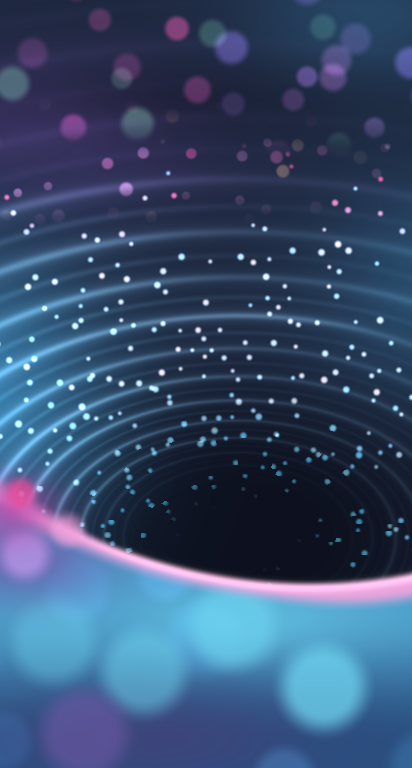
Reproduce this background procedurally as a WebGL 2 fragment shader.

```glsl
#version 300 es
precision highp float;
// A glittering funnel: log-spaced elliptical rings sink into a dark hole, with
// sparks placed in ring cells, coloured bokeh above, a pink rim across the
// front and large soft cyan discs below. Lengths are in canvas heights.
uniform vec2 u_resolution;
out vec4 outColor;

#define CENTER vec2(0.31, 0.30)
#define STRETCH 1.58
#define RING_STEP 0.16
#define RING_SHIFT 1.26
#define SPARK_DENSITY 0.36
#define SPARK_SIZE 0.0030
#define RIM_LOW vec2(0.404, 0.236)
#define RIM_CURVE 0.73

const vec3 NAVY = vec3(0.11, 0.15, 0.24);
const vec3 BLUE = vec3(0.22, 0.50, 0.68);
const vec3 CYAN = vec3(0.43, 0.83, 0.94);
const vec3 PURPLE = vec3(0.36, 0.25, 0.55);
const vec3 PINK = vec3(0.85, 0.20, 0.45);
const vec3 ROSE = vec3(0.97, 0.64, 0.87);

float hash(vec2 p) {
  p = fract(p * vec2(123.34, 345.45));
  p += dot(p, p + 34.35);
  return fract(p.x * p.y);
}

float glow(vec2 p, vec2 center, vec2 size) {
  vec2 d = (p - center) / size;
  return exp(-dot(d, d));
}

float disc(float d, float radius, float soft) {
  return 1.0 - smoothstep(radius - soft, radius + soft, d);
}

// Jittered discs, tinted from a to b with occasional c
vec3 bokeh(vec2 p, float cell, float radius, float density, vec3 a, vec3 b, vec3 c) {
  vec3 light = vec3(0.0);
  vec2 base = floor(p / cell);
  for (int j = -1; j <= 1; j++)
  for (int i = -1; i <= 1; i++) {
    vec2 id = base + vec2(i, j);
    float h = hash(id + 3.7);
    vec2 spot = (id + vec2(hash(id + 11.3), hash(id + 27.9))) * cell;
    float size = radius * mix(0.65, 1.1, hash(id + 41.1));
    vec3 tint = mix(mix(a, b, hash(id + 5.2)), c, step(0.82, hash(id + 63.5)));
    light += tint * step(h, density) * mix(0.4, 1.0, h / density)
           * disc(length(p - spot), size, size * 0.3);
  }
  return light;
}

// Sparks sit in cells of angle and ring phase, thinning out with depth
vec3 sparks(vec2 p, float angle, float phase) {
  vec3 light = vec3(0.0);
  vec2 grid = vec2(14.0, 2.0);
  for (int k = 0; k < 2; k++) {
    float seed = 17.3 * float(k);
    vec2 id = floor(vec2(angle, phase) * grid + 0.5 * float(k));
    vec2 jitter = 0.25 + 0.5 * vec2(hash(id + seed + 2.1), hash(id + seed + 8.6));
    vec2 at = (id + jitter - 0.5 * float(k)) / grid;
    float r = exp((at.y - RING_SHIFT) * RING_STEP);
    vec2 spot = CENTER + r * vec2(STRETCH * sin(at.x), cos(at.x));
    float h = hash(id + seed + 31.7);
    float density = SPARK_DENSITY * smoothstep(0.02, 0.34, r);
    float size = SPARK_SIZE * mix(0.7, 1.4, hash(id + seed + 50.2));
    vec3 tint = mix(vec3(0.60, 0.86, 0.98), vec3(0.98, 0.85, 0.82), hash(id + seed + 71.0));
    tint = mix(tint, PINK * 1.1, step(0.35, h / SPARK_DENSITY) * smoothstep(0.67, 0.77, spot.y));
    tint *= mix(vec3(0.2, 0.5, 0.55), vec3(0.9), smoothstep(0.08, 0.24, r));
    light += tint * step(h, density) * disc(length(p - spot), size, 0.0024);
  }
  return light;
}

vec3 funnel(vec2 p) {
  vec2 q = (p - CENTER) / vec2(STRETCH, 1.0);
  float r = max(length(q), 0.002);
  float angle = atan(q.x, q.y);
  float phase = log(r) / RING_STEP + RING_SHIFT;
  // Wall shading
  vec3 col = mix(vec3(0.05, 0.065, 0.12), NAVY, smoothstep(0.06, 0.30, r));
  col = mix(col, BLUE, 0.95 * glow(p, vec2(-0.03, 0.47), vec2(0.16, 0.19)));
  col = mix(col, BLUE, 0.42 * glow(p, vec2(0.57, 0.63), vec2(0.15, 0.14)));
  col = mix(col, PURPLE, 0.42 * glow(p, vec2(0.06, 0.83), vec2(0.22, 0.10)));
  col = mix(col, BLUE, 0.35 * glow(p, vec2(0.48, 0.98), vec2(0.16, 0.09)));
  col *= 1.0 - 0.25 * glow(p, vec2(0.24, 0.87), vec2(0.2, 0.05));
  // Main rings, then fainter lines halfway between
  float f = fract(phase) - 0.5;
  float g = fract(phase * 2.0 + 0.5) - 0.5;
  float strength = mix(0.5, 1.0, hash(vec2(floor(phase), 4.0)));
  float line = strength * (0.8 * exp(-f * f * 110.0) + 0.45 * exp(-f * f * 14.0))
             + 0.35 * exp(-g * g * 50.0);
  float side = 0.22 + 0.55 * exp(-pow((p.x - 0.06) / 0.19, 2.0));
  side += 0.35 * glow(p, vec2(0.34, 0.59), vec2(0.16, 0.03));
  vec3 ringTint = mix(vec3(0.46, 0.64, 0.73), vec3(0.52, 0.40, 0.66), smoothstep(0.68, 0.80, p.y));
  float fade = smoothstep(0.07, 0.18, r) * (1.0 - 0.85 * smoothstep(0.43, 0.54, r));
  col += ringTint * line * side * fade * 0.55;
  col += sparks(p, angle, phase) * smoothstep(0.04, 0.09, r) * smoothstep(0.83, 0.76, p.y);
  // Coloured lights at the top
  vec3 warm = mix(PINK, vec3(0.18, 0.50, 0.75), smoothstep(0.30, 0.56, p.x) * 0.6);
  col += bokeh(p + 0.31, 0.055, 0.020, 0.58, warm, PURPLE, vec3(0.30, 0.52, 0.36))
       * 0.55 * smoothstep(0.79, 0.86, p.y);
  col += bokeh(p + 5.0, 0.036, 0.008, 0.55, PINK, ROSE, vec3(0.85, 0.60, 0.35))
       * 0.85 * glow(p, vec2(0.14, 0.785), vec2(0.26, 0.045));
  return col;
}

vec3 foreground(vec2 p) {
  vec3 col = mix(vec3(0.16, 0.31, 0.50), vec3(0.30, 0.62, 0.79), smoothstep(0.03, 0.21, p.y));
  col = mix(col, vec3(0.25, 0.26, 0.48), 0.8 * glow(p, vec2(0.20, 0.04), vec2(0.20, 0.07)));
  col = mix(col, CYAN, 0.5 * glow(p, vec2(0.32, 0.19), vec2(0.16, 0.05)));
  col += bokeh(p + 2.0, 0.11, 0.045, 0.5, BLUE, PURPLE, CYAN) * 0.16;
  // Row of large discs, brighter to the right
  for (int i = 0; i < 4; i++) {
    float n = float(i);
    float turn = 1.0 - 2.0 * mod(n, 2.0);
    vec2 spot = vec2(0.07 + 0.117 * n, 0.15 + turn * (0.015 + 0.01 * n));
    float d = length(p - spot);
    col = mix(col, CYAN, (0.40 + 0.12 * n) * disc(d, 0.053, 0.018));
  }
  // Violet disc and dark fringe at the lower left
  col = mix(col, vec3(0.43, 0.35, 0.65), 0.6 * disc(length(p - vec2(0.11, 0.045)), 0.055, 0.018));
  col = mix(col, vec3(0.42, 0.36, 0.66), 0.8 * glow(p, vec2(0.03, 0.27), vec2(0.11, 0.05)));
  return mix(col, vec3(0.72, 0.60, 0.92), 0.8 * disc(length(p - vec2(0.032, 0.278)), 0.03, 0.014));
}

void main() {
  vec2 p = gl_FragCoord.xy / u_resolution.y;
  float dx = p.x - RIM_LOW.x;
  float slope = 2.0 * RIM_CURVE * dx;
  float rim = (p.y - RIM_LOW.y - RIM_CURVE * dx * dx) / sqrt(1.0 + slope * slope);
  float blur = mix(0.024, 0.006, smoothstep(0.0, 0.16, p.x));
  vec3 col = mix(foreground(p), funnel(p), smoothstep(-blur, blur, rim));
  // Pink rim with a pale upper edge, wider to the right
  float width = 0.008 + 0.014 * smoothstep(0.28, 0.53, p.x);
  float band = smoothstep(-width - 0.016, -width + 0.008, rim) * smoothstep(blur + 0.004, -0.003, rim);
  col = mix(col, ROSE, 0.9 * band);
  col += vec3(0.20, 0.18, 0.14) * exp(-pow(rim / 0.007, 2.0)) * smoothstep(0.05, 0.2, p.x);
  // Magenta haze and a soft bead where the rim meets the left edge
  col = mix(col, vec3(0.75, 0.27, 0.66), 0.75 * glow(p, vec2(0.015, 0.335), vec2(0.055, 0.04)));
  col = mix(col, vec3(0.93, 0.30, 0.60), 0.7 * disc(length(p - vec2(0.027, 0.358)), 0.018, 0.008));
  col = mix(col, ROSE, 0.6 * disc(length(p - vec2(0.088, 0.31)), 0.02, 0.01));
  outColor = vec4(clamp(col, 0.0, 1.0), 1.0);
}
```
